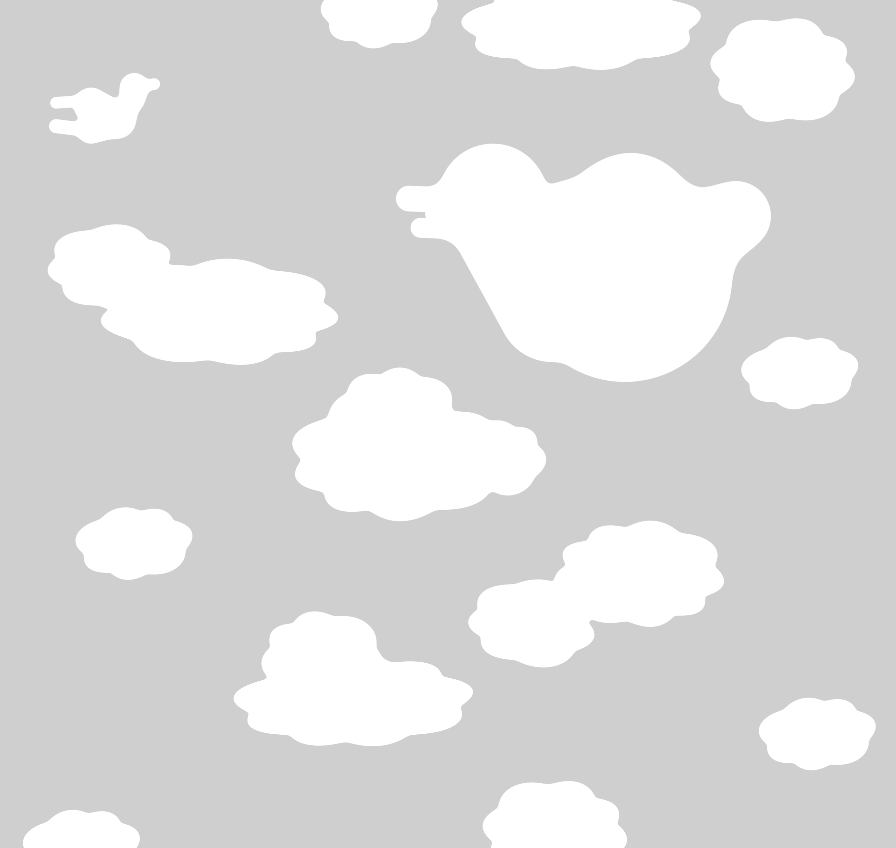
Write a Shadertoy shader that draws this pattern.

```glsl
// Distance to a rounded bar from a to b with radius r
float bar(vec2 p, vec2 a, vec2 b, float r) {
    vec2 ab = b - a;
    return length(p - a - ab * clamp(dot(p - a, ab) / dot(ab, ab), 0.0, 1.0)) - r;
}

float ball(vec2 p, vec2 centre, float r) {
    return length(p - centre) - r;
}

// Union with a softened crease of width k
float blend(float a, float b, float k) {
    float h = max(k - abs(a - b), 0.0) / k;
    return min(a, b) - h * h * k * 0.25;
}

// Ellipse with a scalloped rim; seed shifts the lobes
float puff(vec2 p, vec2 radii, float lobes, float seed) {
    vec2 q = p / radii + 1e-4;
    float angle = atan(q.y, q.x);
    float scallop = sin(0.5 * lobes * angle + 0.5 * sin(2.0 * angle + seed) + seed);
    float rim = 0.88 + 0.13 * sqrt(scallop * scallop + 0.04) + 0.035 * sin(2.0 * angle + seed);
    float len = length(q);
    return (len - rim) * length(p) / max(len, 1e-3);
}

// Two overlapping puffs, plus a tail puff on the central cloud
float largeCloud(vec2 p, int i, int j, int kind) {
    float spread = j == 0 ? float(abs(i)) : 0.25;
    vec2 head = vec2(-0.87 * spread - 0.05, kind == 3 ? 0.42 : -0.38);
    vec2 bodySize = j == 0 ? vec2(0.9 - 0.05 * float(kind), 0.56 - 0.12 * spread) : vec2(1.0, 0.4);
    float seed = float(kind) + 1.3;
    float d = puff(p + 0.3 * head, bodySize, 9.0, seed);
    d = blend(d, puff(p - 0.7 * head, vec2(0.54, 0.38), 7.0, seed + 2.0), 0.04);
    if (kind == 0) d = blend(d, puff(p - vec2(0.9, 0.12), vec2(0.36, 0.33), 6.0, 1.0), 0.06);
    return d;
}

// Clouds on a slanted lattice, with kinds following its diagonals
float clouds(vec2 p) {
    float d = 10.0;
    for (int j = -2; j <= 2; j++)
    for (int i = -1; i <= 2; i++) {
        int kind = 3 * i - 2 * j;
        if (kind == 2) continue; // space left for the large bird
        float u = float(i), v = float(j);
        vec2 centre = vec2(3.4, 3.8) + u * vec2(1.8, 1.24) + v * vec2(-1.95, 1.35);
        centre -= vec2(0.3 * abs(v), 0.5 * min(abs(v), 1.0));
        if (i < 0 && j < 0) centre.y = 0.1; // cropped by the top edge
        vec2 q = p - centre;
        float cloud;
        if (kind == 1 || (j == 0 && i < 2)) cloud = largeCloud(q, i, j, kind);
        else if (kind == 4) cloud = puff(q, vec2(0.6, 0.47), 8.0, 0.6);
        else cloud = puff(q, vec2(0.49, 0.32), 7.0, 2.2);
        d = min(d, cloud);
    }
    return d;
}

float largeBird(vec2 p) {
    // Body, back and tail
    float body = ball(p, vec2(5.35, 2.35), 0.92);
    body = blend(body, ball(p, vec2(5.4, 1.85), 0.54), 0.1);
    body = blend(body, ball(p, vec2(4.85, 2.06), 0.5), 0.1);
    body = blend(body, ball(p, vec2(6.3, 1.85), 0.3), 0.3);
    // Head and neck
    float d = blend(body, bar(p, vec2(4.22, 1.7), vec2(4.73, 2.63), 0.47), 0.06);
    // Open beak
    float beak = bar(p, vec2(3.5, 1.7), vec2(4.0, 1.72), 0.11);
    beak = min(beak, bar(p, vec2(3.6, 1.95), vec2(4.0, 1.97), 0.085));
    beak = min(beak, bar(p, vec2(3.74, 1.83), vec2(4.0, 1.83), 0.1));
    return blend(d, beak, 0.12);
}

float smallBird(vec2 p) {
    // Body and neck
    float d = bar(p, vec2(0.78, 0.9), vec2(1.0, 1.02), 0.15);
    d = blend(d, bar(p, vec2(0.78, 1.1), vec2(1.02, 1.04), 0.13), 0.05);
    d = blend(d, bar(p, vec2(1.13, 0.85), vec2(1.0, 1.05), 0.11), 0.05);
    // Head and beak
    d = blend(d, ball(p, vec2(1.15, 0.75), 0.125), 0.05);
    d = blend(d, bar(p, vec2(1.2, 0.74), vec2(1.32, 0.72), 0.05), 0.04);
    // Split tail
    d = blend(d, bar(p, vec2(0.48, 0.88), vec2(0.75, 0.86), 0.05), 0.04);
    return blend(d, bar(p, vec2(0.48, 1.08), vec2(0.72, 1.11), 0.06), 0.04);
}

void mainImage(out vec4 fragColor, in vec2 fragCoord) {
    // Canvas is 7.26 units high, measured downwards from the top
    float unit = 7.26 / iResolution.y;
    vec2 p = vec2(fragCoord.x, iResolution.y - fragCoord.y) * unit;
    float d = min(clouds(p), min(largeBird(p), smallBird(p)));
    float white = smoothstep(0.5, -0.5, d / unit);
    fragColor = vec4(mix(vec3(0.81), vec3(1.0), white), 1.0);
}
```
